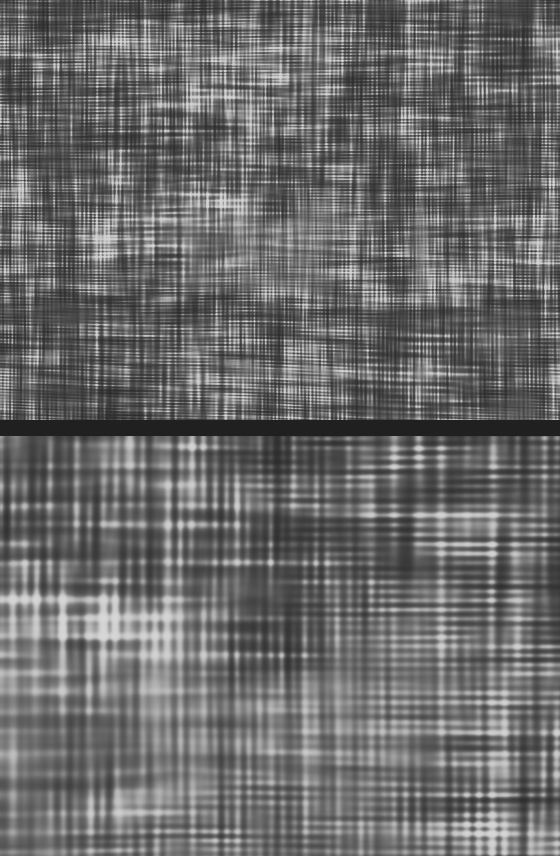
Top, the full canvas; bottom, a detail of the centre.
Reproduce this texture procedurally as a WebGL 2 fragment shader.

```glsl
#version 300 es
precision highp float;
// Worn grey weave: fine upright and level threads laid over long plaid streaks.
// Stretched gradient noise gives the streaks, warped cosines the threads, and
// soft bells the broad bands; an exponential curve turns the sum into greys.

uniform vec2 u_resolution;
out vec4 fragColor;

const float TAU = 6.2831853;

// Unit gradient for a lattice corner
vec2 cornerGradient(ivec2 cell) {
    uvec2 k = uvec2(cell) * uvec2(1597u, 3571u);
    uint h = (k.x ^ (k.y << 11)) * 747796u + 28913u;
    h = ((h >> 15) ^ h) * 277803u;
    h = ((h >> 13) ^ h) * 668265u;
    float angle = TAU * float((h >> 8) & 65535u) / 65536.0;
    return vec2(cos(angle), sin(angle));
}

float gradientNoise(vec2 p) {
    ivec2 cell = ivec2(floor(p));
    vec2 f = fract(p);
    vec2 w = f * f * f * (f * (f * 6.0 - 15.0) + 10.0);
    float a = dot(cornerGradient(cell), f);
    float b = dot(cornerGradient(cell + ivec2(1, 0)), f - vec2(1, 0));
    float c = dot(cornerGradient(cell + ivec2(0, 1)), f - vec2(0, 1));
    float d = dot(cornerGradient(cell + ivec2(1, 1)), f - vec2(1, 1));
    return mix(mix(a, b, w.x), mix(c, d, w.x), w.y);
}

float bell(float x, float centre, float width) {
    float t = (x - centre) / width;
    return exp(-t * t);
}

// Long streaks: detail across, slow change along, finer sizes stronger
float streaks(float across, float along, float seed) {
    float sum = 0.0;
    float frequency = 12.0;
    for (int i = 0; i < 3; i++) {
        float octave = float(i);
        vec2 q = vec2(across * frequency, along * (1.5 + 3.0 * octave));
        sum += (0.7 + 0.6 * octave) * gradientNoise(q + seed + 17.3 * octave);
        frequency *= 2.7;
    }
    return sum;
}

// Fine threads with uneven spacing, some areas coarser, broken into dashes
float threads(float across, float along, float count, float seed) {
    float phase = TAU * (across * count + 1.6 * gradientNoise(vec2(across * 6.0, seed)));
    float coarse = smoothstep(0.0, 0.3, gradientNoise(vec2(across * 3.5, along * 2.0) + seed));
    float fine = 1.0 - smoothstep(0.38, 0.6, count / u_resolution.y);
    float fray = 0.8 + 1.7 * gradientNoise(vec2(across * 55.0, along * 17.0) + seed);
    return fray * mix(cos(phase) * fine, cos(0.5 * phase), 0.8 * coarse);
}

// Wide light and dark bands in both directions, with a few narrow bright ones
float broadBands(vec2 p) {
    float columns = 0.5 * bell(p.x, 0.60, 0.22) + 0.4 * bell(p.x, 0.46, 0.03)
                  + 0.4 * bell(p.x, 0.59, 0.015) + 0.6 * bell(p.x, 0.75, 0.05)
                  + 0.9 * bell(p.x, 1.00, 0.02) + 0.5 * bell(p.x, 1.14, 0.012)
                  + 0.5 * bell(p.x, 1.31, 0.03) + 0.3 * bell(p.x, 0.33, 0.02)
                  - 0.7 * bell(p.x, 0.15, 0.06) - 0.6 * bell(p.x, 0.92, 0.05)
                  - 0.8 * bell(p.x, 1.22, 0.07);
    float rows = 1.0 * bell(p.y, 0.43, 0.09) + 0.6 * bell(p.y, 0.32, 0.03)
               + 0.5 * bell(p.y, 0.85, 0.08) + 0.7 * bell(p.y, 0.13, 0.02)
               + 0.5 * bell(p.y, 0.22, 0.01) - 0.7 * bell(p.y, 0.25, 0.04)
               - 0.6 * bell(p.y, 0.06, 0.03) - 0.5 * bell(p.y, 0.98, 0.03)
               - 0.3 * bell(p.y, 0.62, 0.06);
    return columns + rows - 0.25;
}

void main() {
    vec2 p = gl_FragCoord.xy / u_resolution.y;

    // Level threads sag slightly and slope near the bottom
    p.y += 0.03 * p.x * (1.0 - smoothstep(0.0, 0.35, p.y));
    p += vec2(0.002, 0.004) * gradientNoise(p * vec2(3.0, 4.0) + 5.7);

    // Broad tone with ragged patches; its extremes lose weave contrast
    float broad = broadBands(p) + 0.6 * gradientNoise(p * vec2(9.0, 15.0) + 31.4);
    float contrast = mix(1.15, 0.55, smoothstep(0.5, 1.5, abs(broad)));

    float upright = streaks(p.x, p.y, 3.7) + 0.8 * threads(p.x, p.y, 105.0, 11.2);
    float level = streaks(p.y, p.x, 47.9) + 0.8 * threads(p.y, p.x, 130.0, 63.5);
    float tone = 0.9 * tanh(broad) + contrast * (upright + level);

    // Highlights roll off smoothly instead of clipping
    tone = min(tone, 1.0) + 1.3 * tanh(max(tone - 1.0, 0.0) / 1.3);
    float grey = 0.15 + 0.22 * exp(0.5 * tone);
    fragColor = vec4(vec3(grey), 1.0);
}
```
